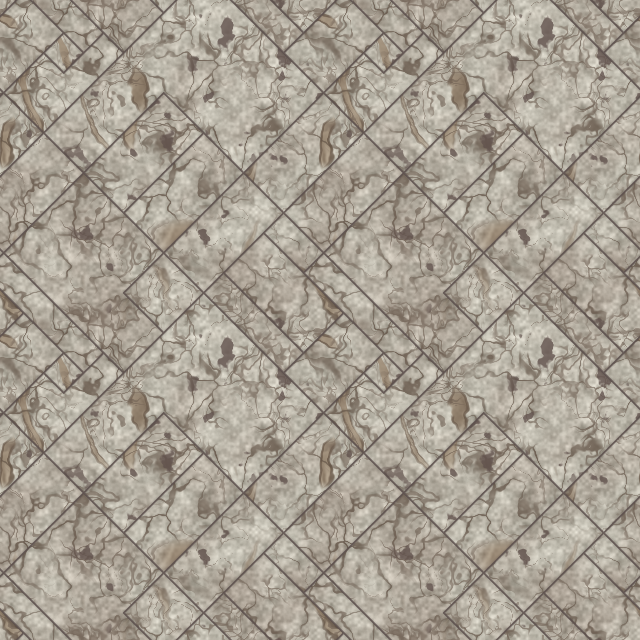
Reproduce this texture procedurally as a three.js fragment shader.

```glsl
// Diagonal patchwork of cut marble slabs with brown veins and thin dark joints, repeating 2 x 2.
varying vec2 vUv;

// State of the slab covering the current point
float slabCount, slabId, jointDist;
vec2 slabPos;

float hash(vec2 p) {
  vec3 h = fract(vec3(p.xyx) * 0.1031);
  h += dot(h, h.yzx + 33.33);
  return fract((h.x + h.y) * h.z);
}

vec2 hash2(vec2 p) { return vec2(hash(p), hash(p + 57.3)); }

float noise(vec2 p) {
  vec2 i = floor(p), f = fract(p);
  f = f * f * (3.0 - 2.0 * f);
  return mix(mix(hash(i), hash(i + vec2(1.0, 0.0)), f.x),
             mix(hash(i + vec2(0.0, 1.0)), hash(i + 1.0), f.x), f.y);
}

float fbm(vec2 p) {
  float sum = 0.0, amp = 0.533;
  for (int i = 0; i < 4; i++) {
    sum += amp * noise(p);
    p = mat2(1.6, 1.2, -1.2, 1.6) * p + 7.1;
    amp *= 0.5;
  }
  return sum;
}

// Gap between the two nearest cell points: zero on the cracks
float crackDist(vec2 p) {
  vec2 i = floor(p), f = fract(p);
  float first = 9.0, second = 9.0;
  for (int k = 0; k < 9; k++) {
    vec2 g = vec2(mod(float(k), 3.0), floor((float(k) + 0.5) / 3.0)) - 1.0;
    float d = length(g + hash2(i + g) - f);
    second = min(second, max(first, d));
    first = min(first, d);
  }
  return second - first;
}

// Lays a rectangle given in diagonal units (8 per repeat) over earlier slabs, wrapped
void slab(vec2 p, float u0, float v0, float u1, float v1) {
  slabCount += 1.0;
  vec2 c = (0.5 * vec2(u0 + u1, v0 + v1) + vec2(0.417, -0.229)) / 16.0;
  vec2 d = p - vec2(c.x + c.y, c.x - c.y);
  d -= floor(d + 0.5);
  vec2 e = abs(8.0 * vec2(d.x + d.y, d.x - d.y)) - 0.5 * vec2(u1 - u0, v1 - v0);
  float s = length(max(e, 0.0)) + min(max(e.x, e.y), 0.0);
  if (s < 0.0) {
    slabId = slabCount;
    slabPos = d;
  }
  jointDist = s < 0.0 ? -s : min(jointDist, s);
}

void laySlabs(vec2 p) {
  slabCount = slabId = 0.0;
  jointDist = 9.0;
  slabPos = vec2(0.0);
  // Large L-shaped and wide slabs
  slab(p, 4.0, -2.0, 10.0, 6.0);
  slab(p, 14.0, 2.0, 20.0, 6.0);
  slab(p, 18.0, 4.0, 20.0, 6.0);
  // Rows of equal slabs
  for (int i = 0; i < 8; i++) {
    float u = 2.0 + 2.0 * float(i);
    if (i != 1) slab(p, u, -2.0, u + 2.0, 2.0);
    if (i == 4 || i == 5) slab(p, u, 2.0, u + 2.0, 6.0);
  }
  // Narrow strips and the small square
  slab(p, 12.0, -2.0, 16.0, -1.0);
  slab(p, 12.0, -1.0, 16.0, 1.0);
  slab(p, 12.0, 1.0, 14.0, 2.0);
  slab(p, 14.0, 1.0, 19.0, 2.0);
  slab(p, 2.0, 0.0, 3.0, 1.0);
}

vec3 marble(vec2 p, float id) {
  vec2 q = p + 4.0 + 13.0 * hash2(vec2(id, 3.7));
  vec2 bent = q + 0.2 * (vec2(fbm(q * 9.0), fbm(q * 9.0 + 31.0)) - 0.5);
  // Clouded ground with fine grain
  float tone = 0.36 + 0.42 * hash(vec2(id, 8.2)) + 1.7 * (fbm(q * 11.0 + 11.0) - 0.5);
  vec3 col = mix(vec3(0.665, 0.625, 0.575), vec3(0.765, 0.75, 0.70), clamp(tone, 0.0, 1.0));
  col += 0.15 * (noise(q * 105.0) - 0.5) + 0.26 * (fbm(q * 36.0) - 0.5);
  // Slender tan streaks of changing width, grained along their length, with dark rims
  float angle = 0.5 + 1.5 * hash(vec2(id, 1.9));
  vec2 along = mat2(cos(angle), -sin(angle), sin(angle), cos(angle)) * mix(q, bent, 0.5);
  float streak = abs(fract(along.y * 4.0 + 1.1 * noise(along * vec2(4.0, 3.0))) - 0.5);
  float gate = smoothstep(0.48, 0.72, noise(q * 6.0 + 4.0));
  float width = 0.075 * gate;
  float body = gate * (1.0 - smoothstep(width - 0.02, width + 0.01, streak));
  float fiber = noise(along * vec2(9.0, 75.0));
  col = mix(col, mix(vec3(0.48, 0.40, 0.32), vec3(0.68, 0.61, 0.52), fiber), 0.8 * body);
  float rim = gate * (1.0 - smoothstep(0.008, 0.032, abs(streak - width)));
  col = mix(col, vec3(0.39, 0.32, 0.26), 0.75 * rim * smoothstep(0.2, 0.6, noise(q * 24.0)));
  // Fine branching cracks, fading in and out, with a soft stain
  float crack = crackDist(bent * 8.5);
  float fade = smoothstep(0.3, 0.65, noise(q * 10.0 + 20.0));
  col -= 0.06 * fade * (1.0 - smoothstep(0.0, 0.28, crack));
  float line = 1.0 - smoothstep(0.02, 0.09, crack);
  col = mix(col, vec3(0.40, 0.34, 0.29), (0.35 + 0.5 * noise(q * 22.0)) * fade * line);
  // Smaller crazing and wandering hairlines
  float craze = 1.0 - smoothstep(0.03, 0.14, crackDist(bent * 15.0 + 9.0));
  col = mix(col, vec3(0.44, 0.38, 0.33), 0.6 * craze * smoothstep(0.5, 0.75, noise(q * 11.0 + 50.0)));
  float hair = abs(fbm(bent * 10.0 + 40.0) - 0.5);
  col = mix(col, vec3(0.45, 0.39, 0.34), 0.5 * (1.0 - fade) * (1.0 - smoothstep(0.004, 0.022, hair)));
  // Rare small ragged mineral blots
  float blot = smoothstep(0.69, 0.75, fbm(q * 17.0 + 70.0)) * smoothstep(0.45, 0.65, noise(q * 5.0 + 90.0));
  return mix(col, vec3(0.38, 0.32, 0.30), 0.8 * blot);
}

void main() {
  laySlabs(2.0 * vec2(vUv.x, -vUv.y));
  vec3 col = marble(slabPos, slabId);
  // Joints with a faint shade beside them
  col *= 1.0 - 0.08 * (1.0 - smoothstep(0.02, 0.12, jointDist));
  col = mix(col, vec3(0.36, 0.31, 0.30), 0.85 * (1.0 - smoothstep(0.012, 0.052, jointDist)));
  gl_FragColor = vec4(col, 1.0);
}
```
